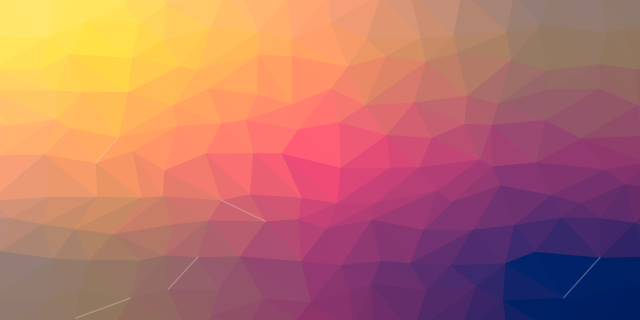
This background is drawn by a WebGL 2 fragment shader. Its source:

```glsl
#version 300 es
precision highp float;
// Low-poly mesh over a diagonal sunset gradient. A jittered grid is split into
// triangles; each is filled flat with the Lab average of one palette read along
// x and along y at its centroid. A few diagonals show a faint pale seam.
uniform vec2 u_resolution;
out vec4 fragColor;

const vec2 CELL = vec2(0.132, 0.103); // mesh spacing in canvas heights

vec2 hash2(vec2 p) {
  vec3 q = fract(p.xyx * vec3(0.1031, 0.1030, 0.0973));
  q += dot(q, q.yzx + 33.33);
  return fract((q.xx + q.yz) * q.zy);
}

float cross2(vec2 a, vec2 b) { return a.x * b.y - a.y * b.x; }

// Palette in CIE Lab: pale yellow, yellow, pink, navy, deep navy
vec3 paletteLab(float t) {
  t = clamp(t, 0.0, 1.0);
  vec3 c = mix(vec3(91.8, -5.9, 56.6), vec3(89.1, -4.7, 76.7), min(t * 6.0, 1.0));
  c = mix(c, vec3(59.8, 69.5, 15.7), clamp(t * 3.0 - 0.5, 0.0, 1.0));
  c = mix(c, vec3(17.1, 20.4, -44.4), clamp(t * 3.0 - 1.5, 0.0, 1.0));
  return mix(c, vec3(13.2, 19.3, -40.6), clamp(t * 6.0 - 5.0, 0.0, 1.0));
}

vec3 labToRgb(vec3 lab) {
  float fy = (lab.x + 16.0) / 116.0;
  vec3 f = vec3(fy + lab.y / 500.0, fy, fy - lab.z / 200.0);
  vec3 xyz = mix((f - 0.13793) * 0.12842, f * f * f, step(0.20690, f));
  xyz *= vec3(0.9505, 1.0, 1.089);
  vec3 lin = vec3(dot(xyz, vec3(3.2406, -1.5372, -0.4986)),
                  dot(xyz, vec3(-0.9689, 1.8758, 0.0415)),
                  dot(xyz, vec3(0.0557, -0.2040, 1.0570)));
  lin = clamp(lin, 0.0, 1.0);
  return mix(lin * 12.92, 1.055 * pow(lin, vec3(1.0 / 2.4)) - 0.055, step(0.0031308, lin));
}

// Mesh vertex, measured from the upper left
vec2 vertex(vec2 id) {
  vec2 jitter = (hash2(id + 47.0) - 0.5) * vec2(0.72, 0.66);
  return (id + jitter) * CELL + vec2(0.0, -0.011);
}

// Signed distance to an edge line, positive on its inner side
float edgeDistance(vec2 p, vec2 a, vec2 b) {
  return cross2(b - a, p - a) / length(b - a);
}

float segmentDistance(vec2 p, vec2 a, vec2 b) {
  vec2 ab = b - a;
  return length(p - a - ab * clamp(dot(p - a, ab) / dot(ab, ab), 0.0, 1.0));
}

// Flat triangle colour weighted by its smooth coverage
vec4 triangle(vec2 p, vec2 a, vec2 b, vec2 c, float px, float aspect) {
  float d = min(edgeDistance(p, a, b), min(edgeDistance(p, b, c), edgeDistance(p, c, a)));
  float cover = clamp(d / px + 0.5, 0.0, 1.0);
  if (cover <= 0.0) return vec4(0.0);
  vec2 center = (a + b + c) / 3.0;
  vec3 lab = mix(paletteLab(center.x / aspect), paletteLab(center.y), 0.5);
  return vec4(labToRgb(lab), 1.0) * cover;
}

void main() {
  float px = 1.0 / u_resolution.y;
  float aspect = u_resolution.x * px;
  vec2 p = vec2(gl_FragCoord.x, u_resolution.y - gl_FragCoord.y) * px;
  vec2 home = floor(p / CELL);
  vec4 sum = vec4(0.0);
  float seam = 0.0;

  for (int j = -1; j <= 1; j++) {
    for (int i = -1; i <= 1; i++) {
      vec2 id = home + vec2(i, j);
      vec2 a = vertex(id);
      vec2 b = vertex(id + vec2(1.0, 0.0));
      vec2 c = vertex(id + vec2(1.0, 1.0));
      vec2 d = vertex(id + vec2(0.0, 1.0));

      // Split along the diagonal that leaves the larger smallest triangle
      float areaAC = min(cross2(b - a, c - a), cross2(c - a, d - a));
      float areaBD = min(cross2(b - a, d - a), cross2(c - b, d - b));
      if (areaBD > areaAC) {
        vec2 first = a;
        a = b; b = c; c = d; d = first;
      }
      sum += triangle(p, a, b, c, px, aspect);
      sum += triangle(p, a, c, d, px, aspect);

      // Rare hairline seams
      float line = 1.0 - smoothstep(0.0, 0.004, segmentDistance(p, a, c));
      seam = max(seam, line * step(0.965, hash2(id + 9.0).x));
    }
  }
  vec3 color = sum.rgb / max(sum.a, 0.001);
  fragColor = vec4(mix(color, vec3(0.9, 0.8, 0.82), seam * 0.35), 1.0);
}
```
